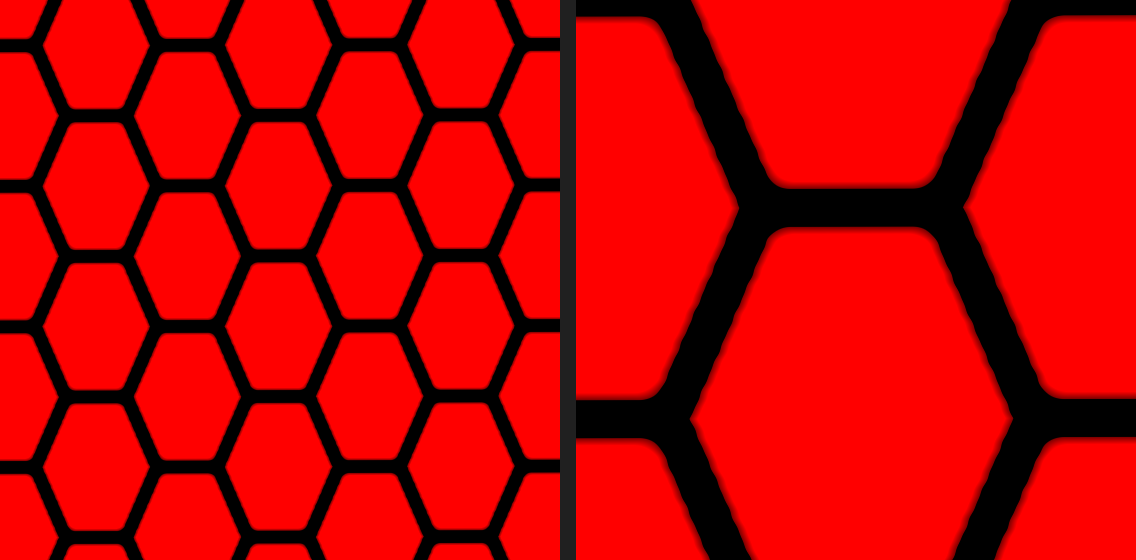
Left, the full canvas; right, a detail of the centre.
Reproduce this pattern procedurally as a Shadertoy shader.

```glsl
// Tall red hexagons separated by a black mesh, with a dark rim inside each cell.
// Two staggered lattices of cells are folded with mod; the larger inner distance
// wins, and layered sines roughen the slanted edges very slightly.

const vec3 CELL_RED = vec3(1.0, 0.0, 0.0);
const vec3 MESH_BLACK = vec3(0.0);

const vec2 PITCH = vec2(0.1628, 0.2510);   // column step, row step
const vec2 ANCHOR = vec2(0.4974, 0.6685);  // centre of one cell
const float SHEAR = 0.0025;                // slight rise toward the right
const float HALF_LINE = 0.0113;
const float RIM_WIDTH = 0.0044;
const float RIM_LEVEL = 0.48;              // brightness next to the mesh
const float CORNER_BLEND = 0.010;
const float ROUGHNESS = 0.0004;

float smoothMin(float a, float b, float k) {
    float h = max(k - abs(a - b), 0.0) / k;
    return min(a, b) - 0.25 * h * h * k;
}

// Fold the plane onto one cell, centred on zero
vec2 foldCell(vec2 p, vec2 period) {
    return mod(p + 0.5 * period, period) - 0.5 * period;
}

// Distance inward from the sides of a stretched hexagon
float hexInside(vec2 p, vec2 pitch, float blend) {
    p = abs(p);
    float tip = pitch.x * 2.0 / 3.0;
    vec2 normal = normalize(vec2(0.5 * pitch.y, 0.5 * tip));
    float slant = (tip - p.x) * normal.x - p.y * normal.y;
    float flatSide = 0.5 * pitch.y - p.y;
    return smoothMin(slant, flatSide, blend);
}

// Both staggered lattices together cover the plane
float honeycomb(vec2 p, vec2 pitch, float blend) {
    vec2 period = vec2(2.0 * pitch.x, pitch.y);
    float even = hexInside(foldCell(p, period), pitch, blend);
    float odd = hexInside(foldCell(p - 0.5 * period, period), pitch, blend);
    return max(even, odd);
}

// Fine sideways wobble that varies with height
float edgeWobble(vec2 p) {
    return 0.6 * sin(p.y * 410.0 + 3.0 * sin(p.x * 19.0))
         + 0.4 * sin(p.y * 673.0 + p.x * 47.0);
}

void mainImage(out vec4 fragColor, in vec2 fragCoord) {
    vec2 p = fragCoord / iResolution.xy - ANCHOR;
    float pixel = 1.0 / min(iResolution.x, iResolution.y);

    p.y -= SHEAR * p.x;
    p.x += ROUGHNESS * edgeWobble(p);

    // Mesh coverage, then the shaded rim inside each cell
    float d = honeycomb(p, PITCH, CORNER_BLEND) - HALF_LINE;
    float fill = smoothstep(-0.6 * pixel, 0.6 * pixel, d);
    float rim = mix(RIM_LEVEL, 1.0, clamp(d / RIM_WIDTH, 0.0, 1.0));

    fragColor = vec4(mix(MESH_BLACK, CELL_RED * rim, fill), 1.0);
}
```
